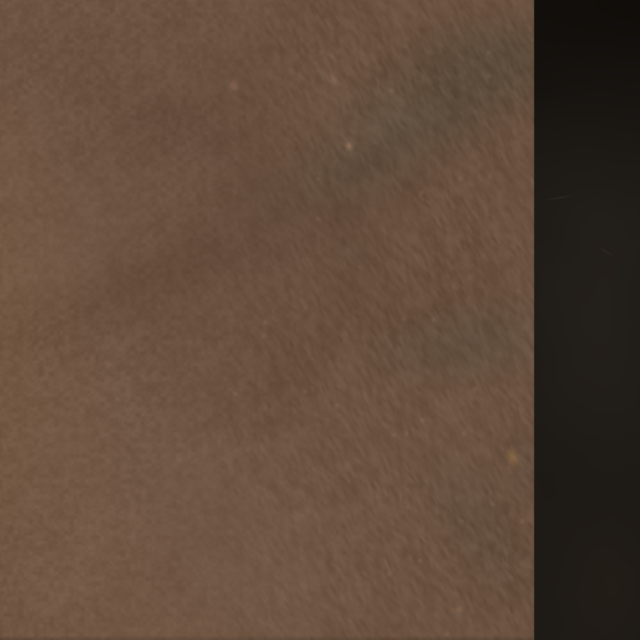
This texture is drawn by a three.js fragment shader. Its source:

```glsl
varying vec2 vUv;

float hash(vec2 p) {
  return fract(sin(dot(p, vec2(127.1, 311.7))) * 43758.5453);
}

float noise(vec2 p) {
  vec2 i = floor(p), f = fract(p);
  f = f * f * (3.0 - 2.0 * f);
  return mix(mix(hash(i), hash(i + vec2(1.0, 0.0)), f.x),
             mix(hash(i + vec2(0.0, 1.0)), hash(i + 1.0), f.x), f.y);
}

float fbm(vec2 p) {
  float sum = 0.0, gain = 0.5;
  for (int i = 0; i < 4; i++) {
    sum += gain * noise(p);
    p = mat2(0.8, 0.6, -0.6, 0.8) * p * 2.05 + 7.3;
    gain *= 0.5;
  }
  return sum / 0.9375;
}

vec2 turn(vec2 p, float a) {
  return vec2(cos(a) * p.x + sin(a) * p.y, cos(a) * p.y - sin(a) * p.x);
}

// Soft elliptical spot, tilted by an angle
float spot(vec2 p, vec2 center, vec2 radius, float angle) {
  vec2 q = turn(p - center, angle) / radius;
  return exp(-dot(q, q));
}

vec3 leather(vec2 p) {
  vec2 warped = p + 0.05 * (vec2(fbm(p * 9.0), fbm(p * 9.0 + 31.0)) - 0.5);

  // Broad light and worn tones
  vec3 color = mix(vec3(0.445, 0.343, 0.268), vec3(0.418, 0.318, 0.252),
                   smoothstep(0.05, 0.75, p.x * 0.65 + p.y * 0.5));
  color += vec3(0.012, 0.008, 0.001) * spot(p, vec2(0.0, 0.5), vec2(0.12, 0.4), 0.0);
  color -= vec3(0.026, 0.025, 0.02) * spot(warped, vec2(0.38, 0.62), vec2(0.25, 0.07), 0.45);
  color -= vec3(0.018, 0.017, 0.013) * spot(warped, vec2(0.25, 0.8), vec2(0.2, 0.08), -0.5);
  color -= 0.014 * spot(warped, vec2(0.56, 0.5), vec2(0.2, 0.1), 0.3);
  color -= 0.016 * spot(warped, vec2(0.13, 0.53), vec2(0.2, 0.04), 0.35);

  // Olive stains
  float stain = spot(warped, vec2(0.67, 0.81), vec2(0.23, 0.065), 0.48)
              + 0.55 * spot(warped, vec2(0.75, 0.91), vec2(0.12, 0.05), 0.2)
              + 0.75 * spot(warped, vec2(0.73, 0.465), vec2(0.13, 0.055), 0.1)
              + 0.4 * spot(warped, vec2(0.56, 0.61), vec2(0.04, 0.02), 0.0)
              + 0.5 * spot(warped, vec2(0.75, 0.17), vec2(0.05, 0.13), 0.5)
              + 0.4 * spot(warped, vec2(0.81, 0.27), vec2(0.03, 0.05), 0.0);
  color = mix(color, vec3(0.362, 0.302, 0.237), min(stain, 1.0) * 0.85);
  color += 0.035 * (fbm(p * 11.0 + 4.0) - 0.5);

  // Fine grain, drawn out into slanted strokes toward the right
  float strokes = smoothstep(0.15, 0.6, p.x);
  float pebble = noise(p * 125.0) + 0.6 * noise(p * 230.0) - 0.8;
  vec2 slanted = turn(p + 0.008 * fbm(p * 25.0), -1.05);
  float fiber = noise(slanted * vec2(62.0, 170.0)) + 0.5 * noise(slanted * vec2(110.0, 260.0)) - 0.75;
  float relief = 0.6 + 0.8 * fbm(p * 7.0 + 15.0);
  color += mix(0.032 * pebble, 0.042 * fiber + 0.012 * pebble, strokes) * relief;

  // Scattered pale nicks
  vec2 cell = floor(p * 45.0);
  vec2 local = fract(p * 45.0) - 0.3 - 0.4 * vec2(hash(cell), hash(cell + 9.0));
  float nick = exp(-dot(local, local) * 40.0) * step(0.95, hash(cell + 23.0));
  color += vec3(0.05, 0.042, 0.035) * nick * (0.3 + 0.7 * strokes);

  // Larger scuffs
  float scuff = 0.6 * spot(p, vec2(0.366, 0.866), vec2(0.007, 0.009), 0.3)
              + 0.6 * spot(p, vec2(0.522, 0.875), vec2(0.004, 0.011), 0.6)
              + spot(p, vec2(0.545, 0.772), vec2(0.005, 0.006), 0.5)
              + 0.5 * spot(p, vec2(0.717, 0.048), vec2(0.007, 0.005), 0.0);
  color += vec3(0.13, 0.1, 0.08) * scuff;
  color += vec3(0.12, 0.085, 0.03) * spot(p, vec2(0.801, 0.285), vec2(0.008, 0.012), 0.3);
  return color * (1.0 - 0.12 * smoothstep(0.008, 0.0, p.y));
}

vec3 darkPanel(vec2 p) {
  vec3 color = mix(vec3(0.118, 0.102, 0.086), vec3(0.068, 0.055, 0.042),
                   smoothstep(0.66, 1.0, p.y));
  color += vec3(0.02, 0.019, 0.018) * spot(p, vec2(0.93, 0.53), vec2(0.1, 0.2), 0.0);
  color += vec3(0.016, 0.01, 0.006) * spot(p, vec2(0.95, 0.08), vec2(0.06, 0.09), 0.0);
  color += 0.012 * (fbm(p * 8.0) - 0.5);

  // Faint hairline scratches
  float scratch = spot(p, vec2(0.875, 0.691), vec2(0.018, 0.0015), 0.15)
                + spot(p, vec2(0.947, 0.607), vec2(0.009, 0.0015), -0.6);
  return color + 0.035 * scratch;
}

void main() {
  float panel = smoothstep(0.833, 0.836, vUv.x);
  gl_FragColor = vec4(mix(leather(vUv), darkPanel(vUv), panel), 1.0);
}
```
